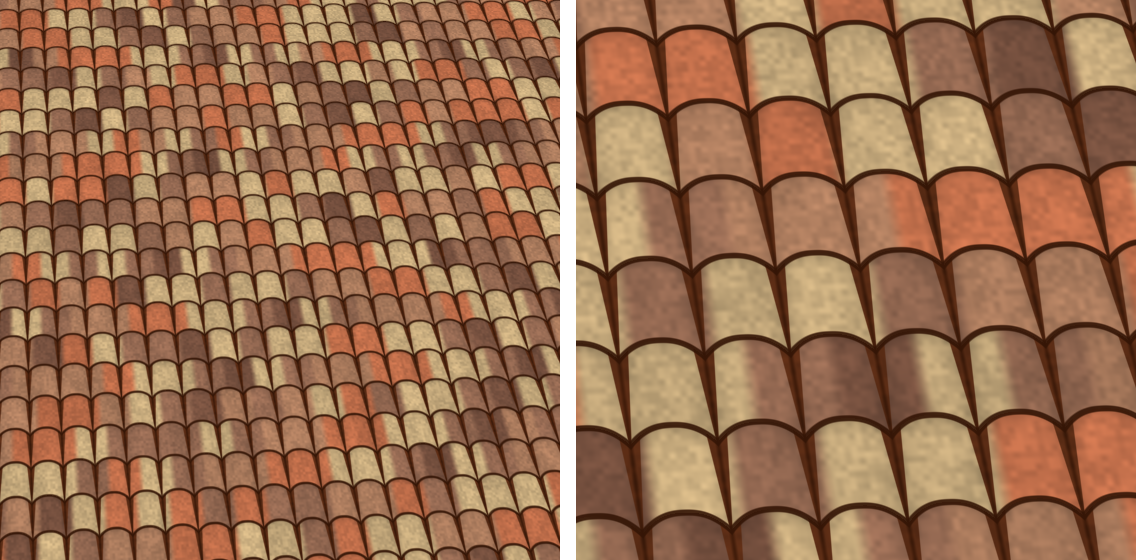
Left: the whole. Right: its middle third, enlarged.
Write a WebGL 1 fragment shader that draws this texture.

```glsl
precision highp float;
// A roof of overlapping clay tiles seen in slight perspective.
// Canvas points are projected to roof columns and courses; each cell gets an
// arched top edge, tapering side gaps, a blended clay colour and fine grain.

uniform vec2 u_resolution;

const vec3 CREAM  = vec3(0.78, 0.67, 0.49);
const vec3 ORANGE = vec3(0.75, 0.43, 0.29);
const vec3 TAN    = vec3(0.68, 0.49, 0.37);
const vec3 BROWN  = vec3(0.58, 0.41, 0.32);
const vec3 UMBER  = vec3(0.47, 0.32, 0.25);
const vec3 GAP    = vec3(0.35, 0.17, 0.08);
const vec3 OUTLINE = vec3(0.20, 0.08, 0.02);

const float ARCH_HEIGHT = 0.22;
const float ARCH_POWER = 2.4;
const float LINE_HALF = 0.034;

float hash(vec2 p) {
  return fract(sin(dot(mod(p, 997.0), vec2(12.99, 78.23))) * 43758.5);
}

float valueNoise(vec2 p) {
  vec2 i = floor(p);
  vec2 f = fract(p);
  f = f * f * (3.0 - 2.0 * f);
  float low = mix(hash(i), hash(i + vec2(1.0, 0.0)), f.x);
  float high = mix(hash(i + vec2(0.0, 1.0)), hash(i + vec2(1.0, 1.0)), f.x);
  return mix(low, high, f.y);
}

// Depth term: shrinks towards the ridge.
float roofDepth(vec2 p) {
  return p.y + 2.28 - 0.065 * p.x;
}

// Column and course coordinates; p.y runs downwards.
vec2 roofCoords(vec2 p, float depth) {
  float column = 54.0 * (p.x + 0.027) / depth - 0.43;
  float course = (69.02 * p.y + 1.2 * p.x - 1.33) / depth + 0.06;
  return vec2(column, course);
}

// Clay of one cell: a sequence of ten, offset per course, with stray tiles.
vec3 clayColor(float column, float course) {
  float start = floor(10.0 * hash(vec2(course, 5.0)));
  float stray = step(0.75, hash(vec2(column, course + 31.0)));
  float jump = floor(10.0 * hash(vec2(column + 17.0, course)));
  float k = mod(column + start + stray * jump, 10.0);
  vec3 c = CREAM;
  c = mix(c, BROWN, step(1.5, k));
  c = mix(c, UMBER, step(2.5, k));
  c = mix(c, CREAM, step(3.5, k));
  c = mix(c, BROWN, step(4.5, k));
  c = mix(c, TAN, step(5.5, k));
  c = mix(c, ORANGE, step(7.5, k));
  return c * (0.95 + 0.1 * hash(vec2(column, course)));
}

// Each course slides its colours sideways, so they bleed across tiles.
vec3 blendedClay(float column, float course) {
  float slid = column + 0.6 * hash(vec2(course, 71.0)) - 0.42;
  float cell = floor(slid);
  float blend = smoothstep(0.0, 0.24, fract(slid));
  return mix(clayColor(cell - 1.0, course), clayColor(cell, course), blend);
}

float grain(vec2 roof) {
  float fine = valueNoise(roof * vec2(13.0, 14.0)) - 0.5;
  float mottled = valueNoise(roof * 3.0 + 40.0) - 0.5;
  return 1.0 + 0.17 * fine + 0.09 * mottled;
}

void main() {
  vec2 p = gl_FragCoord.xy / u_resolution;
  p.y = 1.0 - p.y;
  float depth = roofDepth(p);
  vec2 roof = roofCoords(p, depth);

  // Size of one pixel in roof cells.
  vec2 pixel = vec2(54.0 / depth, 158.7 / (depth * depth)) / u_resolution;

  // Arched course edge.
  float across = fract(roof.x);
  float bulge = abs(2.0 * across - 1.0);
  float edge = roof.y - ARCH_HEIGHT * pow(bulge, ARCH_POWER);
  float course = floor(edge);
  float down = fract(edge);
  float slope = 2.0 * ARCH_HEIGHT * ARCH_POWER * pow(bulge, ARCH_POWER - 1.0);
  float lineDist = min(down, 1.0 - down) / sqrt(1.0 + slope * slope);

  // Tile face: rounded shading and shadow under the course above.
  vec3 color = blendedClay(roof.x, course);
  color *= 1.0 - 0.16 * pow(bulge, 4.0);
  color *= 1.0 - 0.22 * exp(-12.0 * down);

  // Side gap, wide at the top and closing to a point below.
  float side = min(across, 1.0 - across);
  float gapHalf = 0.015 + 0.105 * (1.0 - down);
  float gap = 1.0 - smoothstep(-pixel.x, pixel.x, side - gapHalf);
  float crease = 1.0 - smoothstep(0.0, 0.035 + pixel.x, side);
  vec3 gapColor = mix(GAP, OUTLINE, 0.7 * crease);
  color = mix(color, gapColor, gap) * grain(roof);

  // Dark outline along the arches.
  float outline = 1.0 - smoothstep(-pixel.y, pixel.y, lineDist - LINE_HALF);
  color = mix(color, OUTLINE, 0.9 * outline);

  gl_FragColor = vec4(color, 1.0);
}
```
